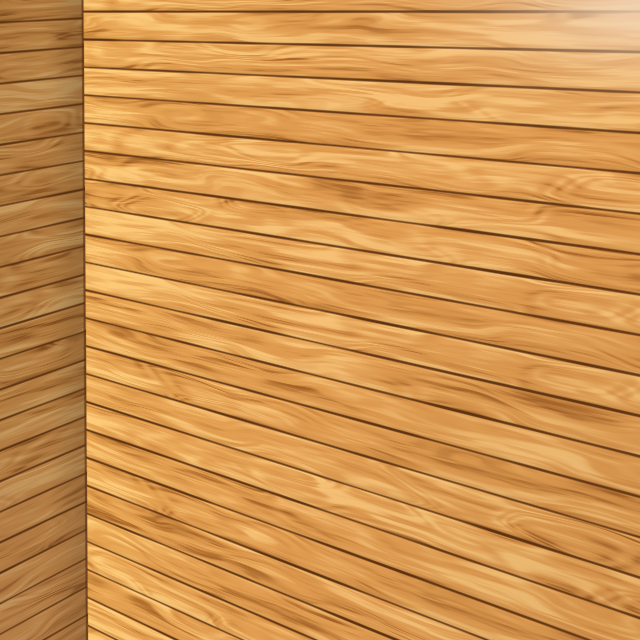
Write a Shadertoy shader that draws this texture.

```glsl
// Two timber-clad walls meeting at a corner, with horizontal boards in perspective.

#define CORNER_X 0.130      // corner position at the top edge
#define CORNER_LEAN 0.007   // sideways drift of the corner towards the bottom
#define JOINT_WIDTH 0.068   // joint thickness as a share of board height
#define STREAK_GAIN 0.50    // contrast of the long grain streaks
#define BLOTCH_GAIN 0.46    // contrast of the broad tonal patches
#define RING_GAIN 0.11      // contrast of the arched growth rings
#define BOARD_GAIN 0.13     // tone difference between boards
#define BASE_TONE 0.65      // average position on the wood ramp
#define SIDE_LIGHT 0.80     // brightness of the narrow left wall

const vec3 WOOD_DARK = vec3(0.57, 0.32, 0.11);
const vec3 WOOD_MID = vec3(0.87, 0.60, 0.31);
const vec3 WOOD_LIGHT = vec3(0.96, 0.75, 0.46);
const vec3 JOINT_COLOR = vec3(0.34, 0.18, 0.06);
const vec3 GLARE_COLOR = vec3(0.95, 0.84, 0.73);

float hash(vec2 p) {
    vec3 q = fract(vec3(p.xyx) * 0.1031);
    q += dot(q, q.yzx + 33.33);
    return fract((q.x + q.y) * q.z);
}

// Smooth cellular noise: random cell values blended by distance to jittered points.
float cells(vec2 p) {
    vec2 base = floor(p);
    float sum = 0.0, weight = 0.0;
    for (int j = -1; j <= 1; j++)
    for (int i = -1; i <= 1; i++) {
        vec2 cell = base + vec2(i, j);
        vec2 point = cell + 0.15 + 0.7 * vec2(hash(cell + 17.0), hash(cell + 71.0));
        vec2 d = p - point;
        float w = exp(-5.0 * dot(d, d));
        sum += w * hash(cell);
        weight += w;
    }
    return sum / weight;
}

// Grain tone at p: x along the board, y across it, both in board heights.
float grainTone(vec2 p, float seed) {
    p.x += seed * 91.0;
    float shift = seed * 47.0;
    float warp = cells(vec2(p.x * 0.42, p.y * 1.6 + shift));
    float blotch = cells(vec2(p.x * 0.28 + 13.0, p.y * 2.2 + shift));
    float streak = cells(vec2(p.x * 0.65, p.y * 8.0 + warp * 5.0 + shift));
    float fine = cells(vec2(p.x * 1.6, p.y * 22.0 + warp * 9.0 + shift));
    float rings = sin(6.2832 * (warp * 6.0 + p.y * 1.5));
    float ringMask = smoothstep(0.45, 0.75, cells(vec2(p.x * 0.2 + 5.0, shift)));
    return BASE_TONE + BLOTCH_GAIN * (blotch - 0.5) + STREAK_GAIN * (streak - 0.5)
         + 0.24 * (fine - 0.5) + RING_GAIN * rings * ringMask
         + BOARD_GAIN * (seed - 0.5);
}

vec3 woodRamp(float t) {
    vec3 c = mix(WOOD_DARK, WOOD_MID, smoothstep(0.0, 0.6, t));
    return mix(c, WOOD_LIGHT, smoothstep(0.55, 1.05, t));
}

void mainImage(out vec4 fragColor, in vec2 fragCoord) {
    vec2 uv = fragCoord / iResolution.xy;
    float px = 1.0 / iResolution.y;
    float down = 1.0 - uv.y;
    float fromCorner = uv.x - CORNER_X - CORNER_LEAN * down;
    bool leftWall = fromCorner < 0.0;

    // Perspective: board height grows linearly away from the corner.
    float height, row, along;
    if (leftWall) {
        height = 0.0478 - 0.025 * uv.x;
        row = (down - 0.0352 + 0.05 * uv.x) / height;
        along = 1.9 / height;
    } else {
        height = 0.0435 + 0.0227 * (uv.x - 0.133);
        row = (down - 0.0182) / height;
        along = -2.3 / height;
    }

    // Boards
    float board = floor(row);
    float across = row - board;
    float seed = hash(vec2(board + 40.0, leftWall ? 7.0 : 29.0));
    vec3 color = woodRamp(grainTone(vec2(along, across), seed));
    color *= 1.0 + 0.05 * exp(-12.0 * across) - 0.10 * exp(-14.0 * (1.0 - across));

    // Light on each wall
    if (leftWall) {
        color *= SIDE_LIGHT * mix(1.0, 0.86, smoothstep(-0.07, 0.0, fromCorner));
        float haze = smoothstep(0.45, 0.0, length(uv));
        color = mix(color, vec3(0.70, 0.48, 0.31), 0.30 * haze);
    } else {
        float glow = exp(-5.0 * fromCorner);
        color *= mix(vec3(1.0), vec3(1.04, 1.07, 1.03), glow);
        color *= 1.0 - 0.05 * smoothstep(0.3, 1.0, uv.x) * smoothstep(0.2, 0.9, down);
    }

    // Joints, slightly uneven along their length
    float wear = cells(vec2(along * 0.6, floor(row + 0.5) * 3.0));
    float jointDist = abs(fract(row + 0.5) - 0.5) * height;
    float halfWidth = 0.5 * JOINT_WIDTH * height * (0.7 + 0.6 * wear);
    float joint = 1.0 - smoothstep(halfWidth - px, halfWidth + px, jointDist);
    color = mix(color, JOINT_COLOR, joint * (0.78 + 0.2 * wear));

    // Corner seam and window glare
    float seam = 1.0 - smoothstep(0.0005, 0.0015 + px, abs(fromCorner + 0.001));
    color = mix(color, JOINT_COLOR, 0.65 * seam);
    vec2 toGlare = (uv - vec2(1.03, 1.0)) * vec2(4.0, 9.0);
    color = mix(color, GLARE_COLOR, 0.85 * exp(-dot(toGlare, toGlare)));

    fragColor = vec4(clamp(color, 0.0, 1.0), 1.0);
}
```
